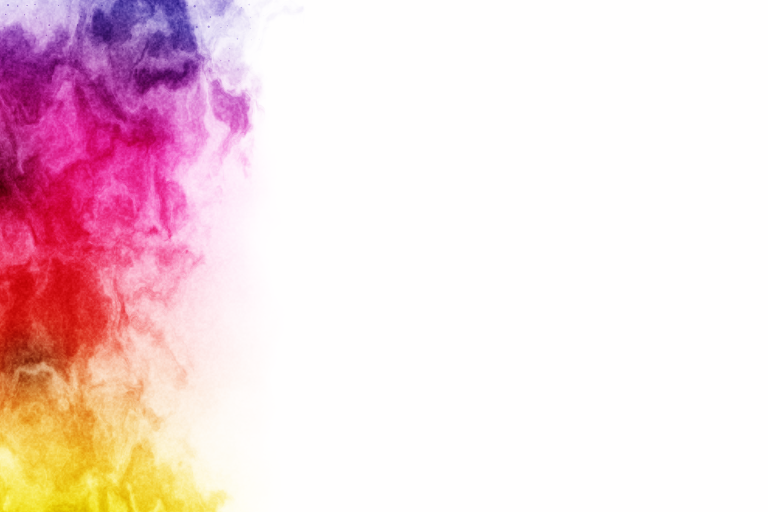
Give the GLSL for this background, as a WebGL 2 fragment shader.

```glsl
#version 300 es
precision highp float;
// Cloud of coloured powder drifting in from the left of a white field.
// Warped fractal noise sets the powder density, a vertical palette sets its
// pigment, and light is absorbed exponentially as it crosses the cloud.

#define CLUMP_SCALE vec2(12.0, 8.5)
#define WISP_SCALE vec2(30.0, 20.0)
#define WARP 1.9
#define EDGE_SOFTNESS 0.14
#define HAZE 0.13
#define GRAIN_SCALE 330.0
#define GRAIN 0.32
#define SPECK_CELLS 48.0
#define PAPER vec3(1.0, 0.997, 0.998)

uniform vec2 u_resolution;
out vec4 fragColor;

// Pigment (rgb) and mean density (a), evenly spaced from bottom to top.
const vec4 PIGMENTS[9] = vec4[9](
  vec4(0.92, 0.84, 0.05, 1.00), vec4(0.94, 0.76, 0.18, 0.58),
  vec4(0.88, 0.46, 0.19, 0.74), vec4(0.89, 0.25, 0.21, 0.76),
  vec4(0.89, 0.13, 0.29, 0.82), vec4(0.89, 0.09, 0.43, 0.90),
  vec4(0.87, 0.10, 0.55, 0.95), vec4(0.64, 0.17, 0.62, 0.95),
  vec4(0.47, 0.38, 0.76, 0.95));

float hash(vec2 p) {
  vec3 q = fract(vec3(p.xyx) * 0.1031);
  q += dot(q, q.yzx + 33.33);
  return fract((q.x + q.y) * q.z);
}

float noise(vec2 p) {
  vec2 i = floor(p), f = fract(p);
  f = f * f * (3.0 - 2.0 * f);
  return mix(mix(hash(i), hash(i + vec2(1, 0)), f.x),
             mix(hash(i + vec2(0, 1)), hash(i + vec2(1, 1)), f.x), f.y);
}

float fbm(vec2 p) {
  float sum = 0.0, amp = 0.5;
  for (int i = 0; i < 5; i++) {
    sum += amp * noise(p);
    p = mat2(1.6, 1.2, -1.2, 1.6) * p + 17.3;
    amp *= 0.5;
  }
  return sum;
}

vec4 pigmentAt(float h) {
  float s = clamp(h, 0.0, 1.0) * 8.0;
  int i = min(int(s), 7);
  return mix(PIGMENTS[i], PIGMENTS[i + 1], s - float(i));
}

// Soft elliptical spot, 1 at its centre.
float spot(vec2 p, vec2 centre, vec2 size) {
  vec2 d = (p - centre) / size;
  return exp(-dot(d, d));
}

// Loose grains: one jittered dot per cell, kept at random.
float specks(vec2 p) {
  vec2 g = p * SPECK_CELLS, cell = floor(g);
  vec2 centre = 0.25 + 0.5 * vec2(hash(cell + 3.1), hash(cell + 71.7));
  float radius = mix(0.03, 0.10, pow(hash(cell + 29.4), 3.0));
  float pixel = SPECK_CELLS / u_resolution.y;
  float dotMask = 1.0 - smoothstep(radius - 0.5 * pixel, radius + 0.7 * pixel,
                                   length(fract(g) - centre));
  return dotMask * step(0.45, hash(cell + 11.9));
}

void main() {
  vec2 p = gl_FragCoord.xy / u_resolution.y;

  // Billowing clumps broken up by finer wisps
  vec2 q = p * CLUMP_SCALE;
  vec2 warp = vec2(fbm(q + 4.7), fbm(q + 31.2)) - 0.48;
  float billow = fbm(q + WARP * warp + vec2(8.3, 2.6));
  float wisps = fbm(p * WISP_SCALE + 3.0 * WARP * warp);
  float clumps = 0.25 + 1.15 * smoothstep(0.24, 0.72, billow);
  clumps *= mix(0.45, 1.6, smoothstep(0.15, 0.82, wisps));

  // Pigment bands, bent upwards towards the right
  float bend = 0.25 * max(p.x - 0.15, 0.0);
  vec4 pigment = pigmentAt(p.y + bend + 0.05 * warp.y);

  // Ragged right border and the pale haze beyond it
  float border = 0.25 + 0.18 * smoothstep(0.45, 0.9, p.y)
               + 0.06 * (1.0 - smoothstep(0.0, 0.2, p.y));
  float x = p.x + 0.2 * warp.x + 0.12 * (0.48 - wisps);
  float body = 1.0 - smoothstep(border - EDGE_SOFTNESS, border + EDGE_SOFTNESS, x);
  float haze = HAZE * (1.0 - smoothstep(0.22, 0.56, p.x + 0.08 * warp.x));

  // Thicker towards the left, thin in the upper corner and lower left pocket
  float thickness = pigment.a * (0.9 + 0.3 * (1.0 - smoothstep(0.0, 0.2, p.x)));
  thickness *= 1.0 - 0.75 * spot(p, vec2(0.0, 1.01), vec2(0.13, 0.08));
  thickness *= 1.0 - 0.75 * spot(p, vec2(0.0, 0.11), vec2(0.06, 0.04));
  float density = body * clumps * thickness + haze * (0.5 + billow);

  // Powder grain and scattered specks
  float grain = noise(p * GRAIN_SCALE) + noise(p * GRAIN_SCALE * 0.53) - 1.0;
  density *= 1.0 + GRAIN * grain;
  float speckZone = smoothstep(0.78, 1.0, p.y) * (1.0 - smoothstep(0.42, 0.53, p.x));
  density += 0.5 * specks(p) * speckZone;

  // Shadowed hollows on the left
  float shadow = 0.5 * spot(p, vec2(0.0, 0.69), vec2(0.07, 0.09))
               + 0.3 * spot(p, vec2(0.06, 0.29), vec2(0.06, 0.05))
               + 0.15 * spot(p, vec2(0.24, 0.88), vec2(0.12, 0.1));

  vec3 absorption = -log(pigment.rgb) + shadow;
  fragColor = vec4(PAPER * exp(-absorption * max(density, 0.0)), 1.0);
}
```
